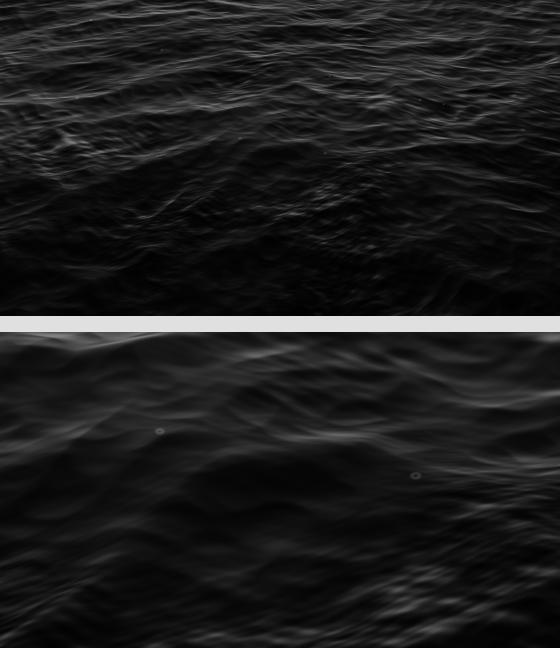
Top, the full canvas; bottom, a detail of the centre.
This texture is drawn by a Shadertoy shader. Its source:

```glsl
// Dark open water at dusk: overlapping sharp-crested waves seen at a low angle.

const float HORIZON = 1.6;         // height of the vanishing line, in canvas heights
const float DEPTH_SCALE = 2.0;     // depth of the water plane
const float VIEW_SLANT = 0.4;      // how far high water leans over what lies behind
const float WAVE_FREQUENCY = 3.0;
const float WAVE_STRETCH = 0.68;   // below 1 makes crests wider
const float CREST_ROUNDING = 0.0012;
const float SLOPE_CONTRAST = 0.88;
const float RIPPLE_CONTRAST = 1.9;
const float RIPPLE_FREQUENCY = 42.0;
const float PATCH_CONTRAST = 1.0;
const float NEAR_TONE = -1.0;      // log brightness at the bottom
const float FAR_TONE = 0.9;        // log brightness at the top
const float MEDIAN_GREY = 0.073;
const float BRIGHTEST_GREY = 0.52;
const float CREST_TOP = 0.11;
const float TROUGH_BOTTOM = -0.26;
const int MARCH_STEPS = 18;
const int BROAD_OCTAVES = 3;
const int ALL_OCTAVES = 4;

vec2 hash2(vec2 p) {
    p = vec2(dot(p, vec2(127.1, 311.7)), dot(p, vec2(269.5, 183.3)));
    return fract(sin(p) * 43758.5453);
}

vec2 gradientAt(vec2 cell) {
    return 2.0 * hash2(cell) - 1.0;
}

float noise(vec2 p) {
    vec2 i = floor(p), f = fract(p);
    vec2 u = f * f * f * (f * (f * 6.0 - 15.0) + 10.0);
    vec2 e = vec2(1.0, 0.0);
    float low = mix(dot(gradientAt(i), f), dot(gradientAt(i + e.xy), f - e.xy), u.x);
    float high = mix(dot(gradientAt(i + e.yx), f - e.yx), dot(gradientAt(i + e.xx), f - e.xx), u.x);
    return mix(low, high, u.y);
}

vec2 rotate(vec2 p, float angle) {
    float c = cos(angle), s = sin(angle);
    return vec2(c * p.x - s * p.y, s * p.x + c * p.y);
}

// Ridged octaves whose directions cross each other
float waveHeight(vec2 water, int octaves) {
    water.y += 0.08 * sin(3.0 * water.x + 2.0 * water.y);
    float height = 0.0, frequency = WAVE_FREQUENCY, angle = -0.36;
    float amplitude = 1.0 / WAVE_FREQUENCY;
    for (int i = 0; i < octaves; i++) {
        vec2 p = rotate(water, angle) * vec2(WAVE_STRETCH, 1.0) * frequency;
        float n = noise(p + 17.3 * float(i));
        height += amplitude * (0.2 - sqrt(n * n + CREST_ROUNDING));
        frequency *= 1.9;
        amplitude *= 0.46;
        angle = -0.95 * angle;
    }
    return height;
}

// Walks down the line of sight until it meets the water
vec2 visibleWater(vec2 ground) {
    float stepSize = (CREST_TOP - TROUGH_BOTTOM) / float(MARCH_STEPS);
    float level = CREST_TOP, lastGap = 0.1;
    for (int i = 0; i < MARCH_STEPS; i++) {
        float gap = level - waveHeight(ground - vec2(0.0, VIEW_SLANT * level), BROAD_OCTAVES);
        if (gap < 0.0) {
            level += stepSize * gap / (gap - lastGap);
            break;
        }
        lastGap = gap;
        level -= stepSize;
    }
    return ground - vec2(0.0, VIEW_SLANT * level);
}

// Fine wind streaks in patches, fading where they become too small
float ripples(vec2 water, float scale) {
    float strength = 0.3 + smoothstep(-0.15, 0.35, noise(water * 3.0 + 41.0));
    water.y += 0.12 * noise(water * 2.5 + 7.0);
    float sum = 0.0, frequency = RIPPLE_FREQUENCY, angle = -0.3;
    for (int i = 0; i < 3; i++) {
        float fade = smoothstep(1.0, 0.3, frequency * DEPTH_SCALE * scale * scale * 0.003);
        sum += fade * noise(rotate(water, angle) * vec2(0.26, 1.0) * frequency);
        frequency *= 1.75;
        angle = -1.1 * angle;
    }
    return sum * strength;
}

// Sparse little bubbles on the far water
float bubbles(vec2 p) {
    vec2 cell = floor(p / 0.09);
    vec2 random = hash2(cell + 5.0);
    vec2 offset = p - (cell + 0.2 + 0.6 * hash2(cell + 23.0)) * 0.09;
    float ring = abs(length(offset * vec2(0.65, 1.0)) - 0.0025 * (0.3 + random.y));
    return step(0.92, random.x) * smoothstep(0.0025, 0.0, ring) * smoothstep(0.4, 0.55, p.y);
}

float waterGrey(vec2 p, float aspect) {
    float scale = 1.0 / (HORIZON - p.y);
    float centered = p.x - 0.5 * aspect;
    vec2 water = visibleWater(vec2(centered, DEPTH_SCALE) * scale);

    // Slopes leaning away mirror the sky, faces toward the viewer stay dark
    float d = 0.0035 * scale * scale;
    float slope = (waveHeight(water + vec2(0.0, d), ALL_OCTAVES)
                 - waveHeight(water - vec2(0.0, d), ALL_OCTAVES)) / (2.0 * d);
    float tone = mix(NEAR_TONE, FAR_TONE, smoothstep(0.0, 0.78, p.y - 0.08 * centered));
    tone += -SLOPE_CONTRAST * slope + RIPPLE_CONTRAST * ripples(water, scale);
    tone += PATCH_CONTRAST * noise(water * 1.4 + 3.0);
    float light = MEDIAN_GREY * exp(tone);
    float grey = BRIGHTEST_GREY * (1.0 - exp(-light / BRIGHTEST_GREY));
    return grey + 0.14 * bubbles(p);
}

void mainImage(out vec4 fragColor, in vec2 fragCoord) {
    float aspect = iResolution.x / iResolution.y;
    float grey = 0.0;
    // Two samples per pixel soften the crest edges
    for (int i = 0; i < 2; i++) {
        vec2 jitter = (float(i) - 0.5) * vec2(0.3, 0.4);
        grey += 0.5 * waterGrey((fragCoord + jitter) / iResolution.y, aspect);
    }
    fragColor = vec4(vec3(grey), 1.0);
}
```
